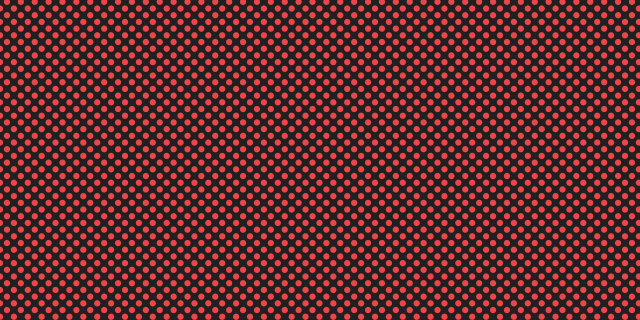
Reproduce this pattern procedurally as a WebGL 2 fragment shader.

```glsl
#version 300 es
precision highp float;
// Red polka dots on near-black, staggered like a brick bond.
// Two rectangular grids of discs, offset by half a cell, are merged by
// taking the smaller distance. Lengths are fractions of the canvas height.

#define REPEATS_ACROSS 46.08
#define REPEATS_DOWN 23.88
#define CANVAS_ASPECT 2.0
#define DOT_RADIUS 0.00968
#define FIRST_DOT vec2(0.0217, 0.9943)
#define EDGE_PIXELS 0.65
#define GROUND_COLOR vec3(0.125, 0.127, 0.124)
#define DOT_COLOR vec3(0.930, 0.272, 0.290)

uniform vec2 u_resolution;
out vec4 fragColor;

// Signed distance to the nearest disc of a rectangular grid
float dotGrid(vec2 p, vec2 cell) {
    vec2 local = (fract(p / cell + 0.5) - 0.5) * cell;
    return length(local) - DOT_RADIUS;
}

void main() {
    vec2 p = gl_FragCoord.xy / u_resolution.y - FIRST_DOT;
    vec2 cell = vec2(CANVAS_ASPECT / REPEATS_ACROSS, 1.0 / REPEATS_DOWN);

    // Merge the main grid with its half-cell offset copy
    float dist = min(dotGrid(p, cell), dotGrid(p - 0.5 * cell, cell));

    // Soft edge about one pixel wide
    float edge = EDGE_PIXELS / u_resolution.y;
    float coverage = 1.0 - smoothstep(-edge, edge, dist);

    fragColor = vec4(mix(GROUND_COLOR, DOT_COLOR, coverage), 1.0);
}
```
